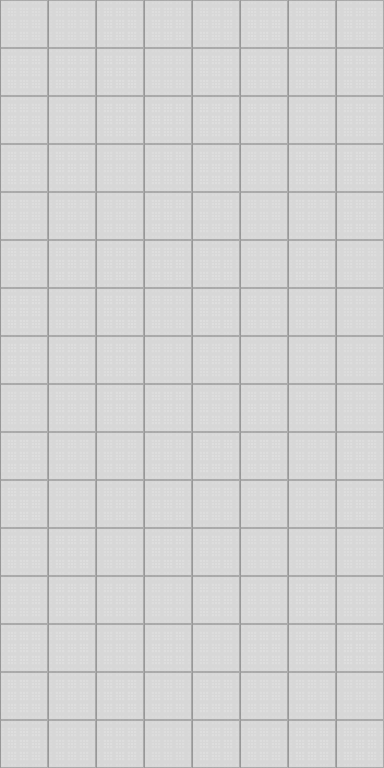
Give the GLSL for this pattern, as a WebGL 1 fragment shader.

```glsl
precision highp float;
// Pale square tiles, 8 across and 16 down, split by hairline black joints.
// Each tile carries faint clusters of three by three raised dots on a quarter
// grid; a hash per tile and per dot slightly varies how strongly they show.
uniform vec2 u_resolution;

float hash(vec2 p) {
  vec3 q = fract(p.xyx * vec3(0.1031, 0.103, 0.0973));
  q += dot(q, q.yzx + 33.33);
  return fract((q.x + q.y) * q.z);
}

// Share of a pixel-wide box covered by a band of the given half width.
vec2 bandCoverage(vec2 offset, vec2 halfWidth, vec2 pixel) {
  vec2 low = max(offset - 0.5 * pixel, -halfWidth);
  vec2 high = min(offset + 0.5 * pixel, halfWidth);
  return max(high - low, 0.0) / pixel;
}

// Dots in clusters centred on quarters of the tile.
float dotRelief(vec2 tileUv, vec2 tileId, float pixel) {
  vec2 cluster = floor(tileUv * 4.0 + 0.5);
  vec2 local = tileUv - cluster * 0.25;
  vec2 dotId = clamp(floor(local / 0.066 + 0.5), -1.0, 1.0);
  float distanceToDot = length(local - dotId * 0.066);
  float shape = 1.0 - smoothstep(-0.5, 0.5, (distanceToDot - 0.025) / pixel);
  // Clusters cut by the joints are fainter than the nine whole ones.
  vec2 inner = step(abs(cluster - 2.0), vec2(1.5));
  float presence = mix(0.55, 1.0, inner.x * inner.y);
  float wear = mix(0.8, 1.0, hash(tileId * 16.0 + cluster * 3.0 + dotId + 5.0));
  return shape * presence * wear;
}

void main() {
  vec2 grid = vec2(8.0, 16.0);
  vec2 p = gl_FragCoord.xy / u_resolution * grid;
  vec2 pixel = grid / u_resolution;
  vec2 tileId = floor(p);
  vec2 tileUv = fract(p);

  // Tile face with dots of nearly even strength
  float strength = mix(0.025, 0.031, hash(tileId + 1.0));
  float shade = 0.843 + strength * dotRelief(tileUv, tileId, max(pixel.x, pixel.y));

  // Joints wrap around the tile edges; the upright ones are a little heavier
  vec2 fromEdge = fract(p - vec2(0.0009, 0.0) + 0.5) - 0.5;
  vec2 joint = bandCoverage(fromEdge, vec2(0.0055, 0.0046), pixel);
  shade = mix(shade, 0.02, max(joint.x, joint.y));

  gl_FragColor = vec4(vec3(shade), 1.0);
}
```
